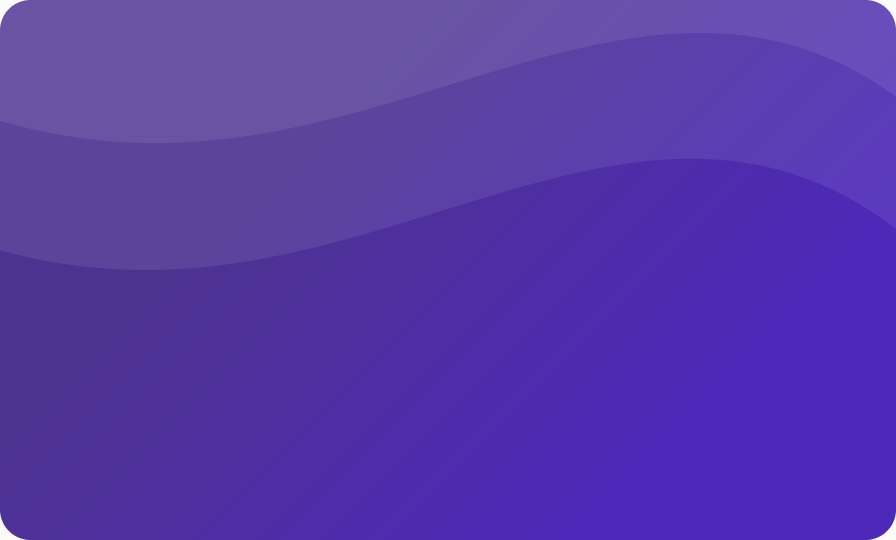
This background is drawn by a Shadertoy shader. Its source:

```glsl
// A rounded violet card: a diagonal gradient under two pale, wavy veils.
// Each veil fills the area above a smooth polynomial curve; the card is
// cut out by a rounded-box distance function.

const vec3 DUSK_VIOLET  = vec3(0.302, 0.200, 0.568);
const vec3 VIVID_VIOLET = vec3(0.300, 0.160, 0.722);
const vec3 PAGE_COLOR   = vec3(0.985);
const vec3 VEIL_COLOR   = vec3(1.0);
const float VEIL_ALPHA  = 0.082;

// Gradient span along x plus depth from the top, in canvas heights
const float GRADIENT_START = 0.82;
const float GRADIENT_END   = 2.03;
const float CORNER_RADIUS  = 0.0565;

// Veil curves: centre x, half span, middle height, amplitude (0 to 1)
const vec4 UPPER_WAVE = vec4(0.477, 0.304, 0.837, 0.102);
const vec4 LOWER_WAVE = vec4(0.467, 0.3047, 0.603, 0.103);
// Offset and slope of the term that softens the tails of the curves
const vec2 TAIL_SHAPE = vec2(-0.066, 0.0095);

// Curve with its trough at u = -1 and its crest at u = 1
float waveHeight(float x, vec4 wave) {
    float u = (x - wave.x) / wave.y;
    float k = u * u - 1.0;
    float swell = 0.5 * u * (3.0 - u * u);
    float tail = k * k * (TAIL_SHAPE.x + TAIL_SHAPE.y * u);
    return wave.z + wave.w * (swell + tail);
}

float roundedBox(vec2 p, vec2 halfSize, float radius) {
    vec2 q = abs(p) - halfSize + radius;
    return length(max(q, 0.0)) + min(max(q.x, q.y), 0.0) - radius;
}

// Soft coverage, one pixel wide, of the area where d is positive
float coverage(float d, float pixel) {
    return clamp(d / pixel + 0.5, 0.0, 1.0);
}

vec3 addVeil(vec3 color, vec2 uv, vec4 wave, float pixel) {
    float above = coverage(uv.y - waveHeight(uv.x, wave), pixel);
    return mix(color, VEIL_COLOR, VEIL_ALPHA * above);
}

void mainImage(out vec4 fragColor, in vec2 fragCoord) {
    vec2 uv = fragCoord / iResolution.xy;
    float aspect = iResolution.x / iResolution.y;
    float pixel = 1.0 / iResolution.y;

    // Diagonal gradient
    float diagonal = uv.x * aspect + 1.0 - uv.y;
    float t = (diagonal - GRADIENT_START) / (GRADIENT_END - GRADIENT_START);
    vec3 color = mix(DUSK_VIOLET, VIVID_VIOLET, clamp(t, 0.0, 1.0));

    // Overlapping veils
    color = addVeil(color, uv, LOWER_WAVE, pixel);
    color = addVeil(color, uv, UPPER_WAVE, pixel);

    // Rounded card on the page
    vec2 halfSize = 0.5 * vec2(aspect, 1.0);
    vec2 p = (uv - 0.5) * vec2(aspect, 1.0);
    float card = coverage(-roundedBox(p, halfSize, CORNER_RADIUS), pixel);
    // Keep straight borders at full strength
    vec2 cornerOffset = abs(p) - halfSize + CORNER_RADIUS;
    if (min(cornerOffset.x, cornerOffset.y) < 0.0) card = 1.0;
    fragColor = vec4(mix(PAGE_COLOR, color, card), 1.0);
}
```
